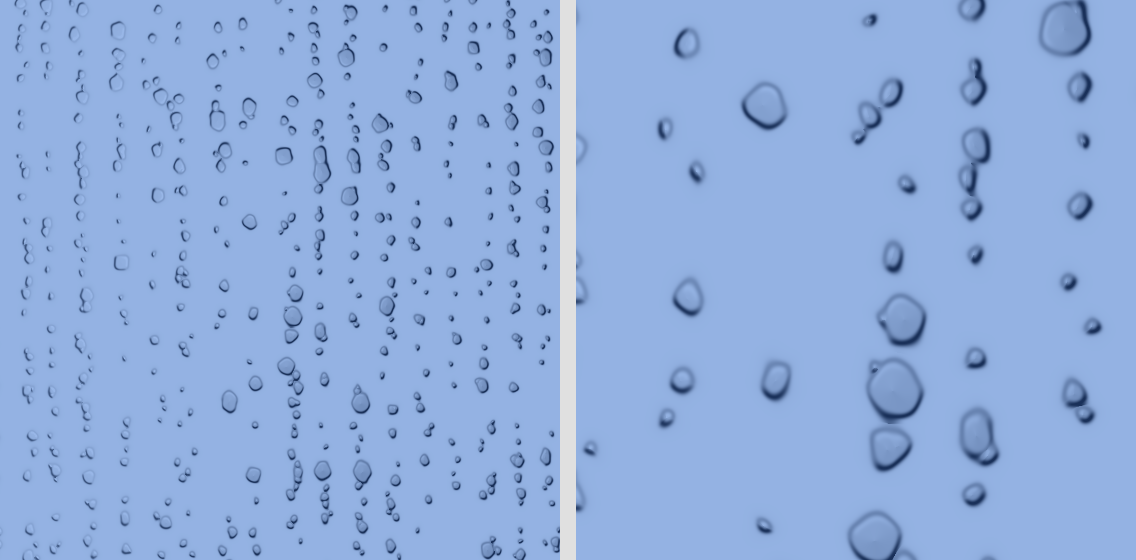
Left, the full canvas; right, a detail of the centre.
Reproduce this texture procedurally as a Shadertoy shader.

```glsl
const vec3 SKY = vec3(0.58, 0.70, 0.89);
const vec3 INK = vec3(0.10, 0.19, 0.35);
const float COLUMNS = 17.0;
const float SLANT = 0.02;

vec2 hash2(vec2 p) {
    vec2 q = vec2(dot(p, vec2(127.1, 311.7)), dot(p, vec2(269.5, 183.3)));
    return fract(sin(q) * 43758.5);
}

float smoothUnion(float a, float b, float k) {
    float h = max(k - abs(a - b), 0.0) / k;
    return min(a, b) - h * h * k * 0.25;
}

float dropDistance(vec2 p, float radius, float stretch) {
    return length(p / vec2(1.0, stretch)) - radius;
}

// One run of randomly present drops along a column
float dropRun(vec2 p, float column, float seed, float cell, float spread,
              float density, float minRadius, float maxRadius) {
    float d = 1.0;
    float row = floor(p.y / cell);
    for (int j = -1; j <= 1; j++) {
        vec2 id = vec2(column + seed, row + float(j));
        vec2 place = hash2(id);
        vec2 kind = hash2(id + 47.3);
        if (kind.x > density) continue;
        vec2 center = vec2((place.x - 0.5) * spread,
                           (id.y + 0.15 + 0.7 * place.y) * cell);
        float radius = mix(minRadius, maxRadius, kind.y * kind.y);
        float stretch = 1.0 + 0.4 * fract(place.x * 7.0 + kind.y * 3.0);
        d = smoothUnion(d, dropDistance(p - center, radius, stretch), 0.005);
    }
    return d;
}

// Signed distance to all drops, strung on slightly slanted columns
float dropField(vec2 p) {
    p.x += SLANT * (p.y - 1.0);
    p += 0.0009 * sin(p.yx * vec2(260.0, 230.0) + 2.0 * sin(p * 90.0));
    float nearest = floor(p.x * COLUMNS);
    float d = 1.0;
    for (int i = -1; i <= 1; i++) {
        float column = nearest + float(i);
        vec2 trait = hash2(vec2(column, 8.6));
        vec2 size = hash2(vec2(column, 31.4));
        float x = (column + 0.5 + 0.3 * (trait.x - 0.5)) / COLUMNS;
        float spread = mix(0.010, 0.034, trait.y * trait.y);
        float middle = 1.0 - smoothstep(0.1, 0.4, abs(x - 0.5));
        float largest = 0.010 + 0.004 * middle + 0.003 * size.x;
        float density = mix(0.42, 0.70, size.y) - 0.12 * middle;
        vec2 q = p - vec2(x, 0.0);
        float big = dropRun(q, column, 0.0, 0.042, spread, density, 0.0065, largest);
        float small = dropRun(q, column, 60.0, 0.023, spread * 1.3, density, 0.0035, 0.0072);
        d = smoothUnion(d, smoothUnion(big, small, 0.004), 0.004);
    }
    return d;
}

vec2 fieldNormal(vec2 p, float d) {
    float e = 0.0012;
    vec2 g = vec2(dropField(p + vec2(e, 0.0)), dropField(p + vec2(0.0, e))) - d;
    return g / max(length(g), 0.00001);
}

float band(float d, float center, float width) {
    float t = (d - center) / width;
    return exp(-t * t);
}

void mainImage(out vec4 fragColor, in vec2 fragCoord) {
    vec2 p = fragCoord / iResolution.y;
    float d = dropField(p);
    vec2 normal = fieldNormal(p, d);

    // The shaded side faces away from a light above the middle
    vec2 away = normalize(p - vec2(0.46, 0.61) + vec2(0.001, -0.03));
    float facing = dot(normal, away);
    float shaded = smoothstep(-0.15, 0.95, facing);

    // Body tint is clear at the left and grey toward the right
    float tint = mix(0.03, 0.23, smoothstep(0.15, 0.75, p.x + 0.25 * (0.5 - p.y)));
    float body = 1.0 - smoothstep(-0.0025, 0.001, d);
    float rim = band(d, -0.0008, 0.0018);
    float halo = 0.07 * exp(-max(d, 0.0) / 0.003) * (1.0 - body);
    float glint = body * band(d, -0.0035, 0.0018) * smoothstep(0.2, 0.9, -facing);

    // Combine the tones into a single ramp from sky to ink
    float outline = mix(0.06, 0.25, smoothstep(0.15, 0.45, p.x));
    float tone = body * tint * (1.0 + 0.25 * facing);
    tone += rim * (outline + 0.62 * shaded) + halo - 0.09 * glint;
    fragColor = vec4(mix(SKY, INK, clamp(tone, -0.03, 1.0)), 1.0);
}
```
